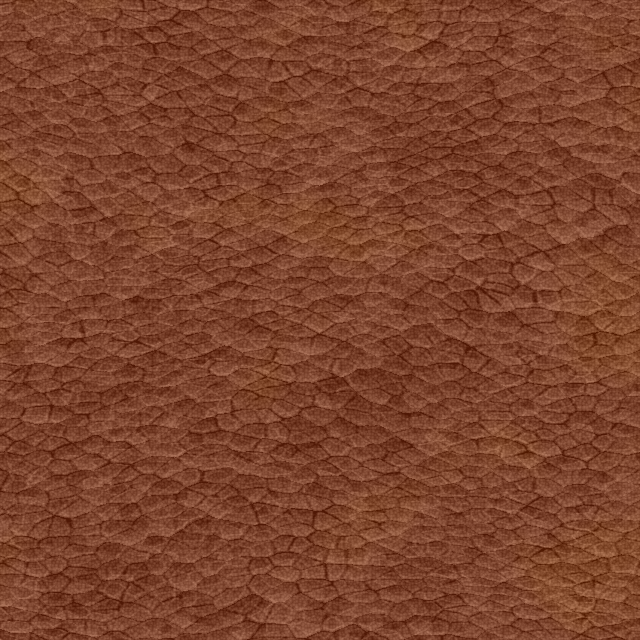
A Shadertoy shader for this texture:

```glsl
// Brown pebbled leather: flat lens-shaped grains, dark creases and pale wrinkles.
#define GRAINS 17.0        // grains across the canvas
#define FLATNESS 2.1       // grain width over height
#define JITTER 0.78        // irregularity of the grains
#define CREASE_WIDTH 0.085
#define CREASE_DEPTH 0.46
#define WRINKLE_SCALE 1.55 // wrinkles relative to grains
#define WRINKLE_LIGHT 0.24
#define PORE_SCALE 210.0
#define PORE_CONTRAST 0.42
#define MOTTLE 0.10
#define DARK_HIDE vec3(0.315, 0.095, 0.018)
#define LIGHT_HIDE vec3(0.665, 0.445, 0.350)

vec2 hash2(vec2 p) {
    vec3 h = fract(p.xyx * vec3(0.1031, 0.1030, 0.0973));
    h += dot(h, h.yzx + 33.33);
    return fract((h.xx + h.yz) * h.zy);
}

vec2 cellPoint(vec2 cell) {
    return cell + 0.5 + JITTER * (hash2(cell) - 0.5);
}

// Cellular noise: x = distance to border, yz = offset from centre, w = random id
vec4 cells(vec2 p) {
    vec2 base = floor(p), nearest = base, toNearest = vec2(0.0);
    float best = 9.0;
    for (int j = -1; j <= 1; j++)
    for (int i = -1; i <= 1; i++) {
        vec2 cell = base + vec2(i, j);
        vec2 d = cellPoint(cell) - p;
        if (dot(d, d) < best) {
            best = dot(d, d);
            nearest = cell;
            toNearest = d;
        }
    }
    float border = 9.0;
    for (int j = -2; j <= 2; j++)
    for (int i = -2; i <= 2; i++) {
        vec2 cell = nearest + vec2(i, j);
        if (i == 0 && j == 0) continue;
        vec2 d = cellPoint(cell) - p;
        border = min(border, dot(0.5 * (d + toNearest), normalize(d - toNearest)));
    }
    return vec4(border, -toNearest, hash2(nearest + 71.0).x);
}

// Layered sines, each layer turned and bent by the one before; about -1 to 1
float waves(vec2 p) {
    float sum = 0.0, weight = 0.5;
    for (int i = 0; i < 4; i++) {
        sum += weight * sin(p.x + 1.7 * sin(p.y * 0.8 + float(i))) * cos(p.y * 0.9 - 0.6 * p.x);
        p = mat2(1.2, 1.3, -1.3, 1.2) * p + 2.3;
        weight *= 0.6;
    }
    return sum;
}

void mainImage(out vec4 fragColor, in vec2 fragCoord) {
    vec2 uv = fragCoord / iResolution.y;

    // Bend the rows slowly, and the creases finely
    vec2 bent = uv;
    bent.y += 0.016 * sin(uv.x * 7.0 + 2.0 * sin(uv.y * 5.0)) + 0.008 * waves(uv * 9.0);
    bent += vec2(0.0030, 0.0018) * vec2(waves(uv * 60.0 + 4.0), waves(uv * 55.0 + 9.0));

    // A lattice turned by 45 degrees and squashed gives flat diamonds
    vec2 flatUv = bent * GRAINS * vec2(1.0, FLATNESS);
    vec2 lattice = vec2(flatUv.x + flatUv.y, flatUv.x - flatUv.y) + 40.0;
    float pixel = GRAINS * FLATNESS / iResolution.y;

    vec4 grain = cells(lattice);
    vec4 facet = cells(lattice * WRINKLE_SCALE + 13.7);
    vec4 pore = cells(uv * PORE_SCALE);

    // Grains are brighter on their lower slope and differ a little in tone
    float slope = 0.5 * (grain.z - grain.y);
    float tone = 0.425 + 0.42 * slope + 0.10 * (grain.w - 0.5) + 0.20 * (facet.w - 0.5);

    // Pale wrinkles and the raised rims beside the creases
    float wrinkle = 1.0 - smoothstep(0.0, 0.10 + pixel, facet.x);
    tone += WRINKLE_LIGHT * wrinkle * (0.65 + 0.5 * waves(uv * 31.0));
    tone += 0.20 * exp(-34.0 * grain.x * grain.x);

    // Dark creases of uneven depth
    float depth = clamp(0.75 + 0.7 * waves(uv * 38.0 + 6.0), 0.2, 1.2);
    tone -= CREASE_DEPTH * depth * (1.0 - smoothstep(0.0, CREASE_WIDTH + pixel, grain.x));

    // Fine pores and soft cloudy dye
    tone += PORE_CONTRAST * (0.45 - length(pore.yz)) + 0.13 * (pore.w - 0.5);
    float dye = waves(uv * vec2(8.0, 9.0) + 1.5);
    tone += MOTTLE * dye;

    vec3 color = mix(DARK_HIDE, LIGHT_HIDE, clamp(tone, 0.0, 1.0));
    color += smoothstep(0.05, 0.7, dye) * vec3(0.004, 0.004, -0.028);
    fragColor = vec4(color, 1.0);
}
```
